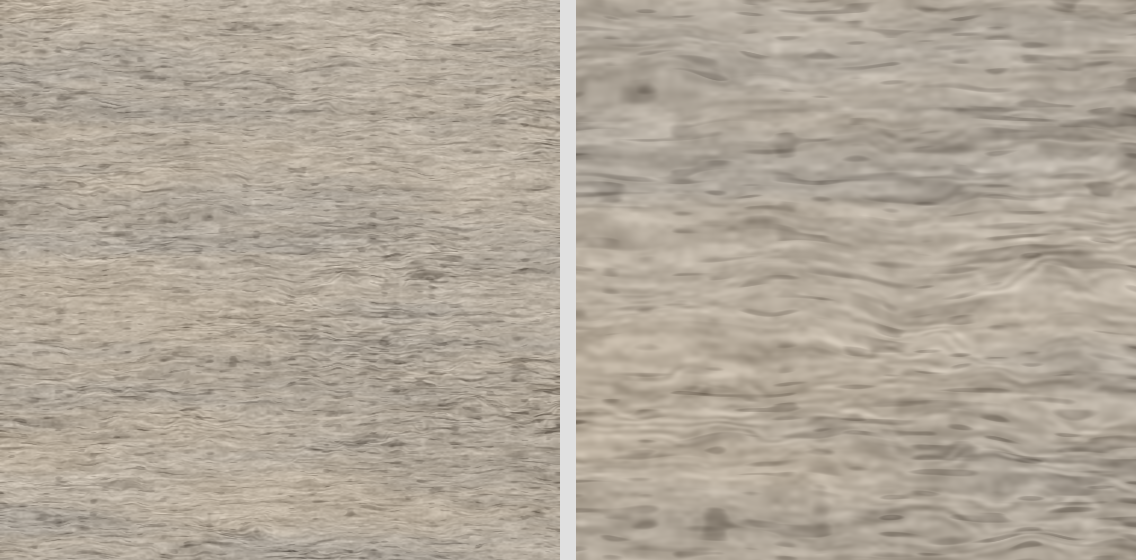
Left, the full canvas; right, a detail of the centre.
This texture is drawn by a Shadertoy shader. Its source:

```glsl
#define BASE_COLOR vec3(0.728, 0.689, 0.634)
#define GREY_SHIFT vec3(-0.054, -0.044, -0.030)
#define TAN_SHIFT vec3(0.003, -0.005, -0.016)
#define PORE_SHIFT vec3(-0.155, -0.155, -0.150)
#define FIBRE_CONTRAST 0.125
#define STREAK_CONTRAST 0.045
#define FIGURE_CONTRAST 0.036
#define GRAIN_WAVE 0.022

float hash(ivec2 cell) {
    uvec2 u = uvec2(cell) * uvec2(1597334673u, 3812015801u);
    uint h = (u.x ^ u.y) * 1597334673u;
    h = (h ^ (h >> 15)) * 2246822519u;
    h ^= h >> 13;
    return float(h >> 8) / 16777216.0;
}

float noise(vec2 p) {
    ivec2 cell = ivec2(floor(p));
    vec2 f = fract(p);
    f = f * f * (3.0 - 2.0 * f);
    float low = mix(hash(cell), hash(cell + ivec2(1, 0)), f.x);
    float high = mix(hash(cell + ivec2(0, 1)), hash(cell + ivec2(1, 1)), f.x);
    return mix(low, high, f.y);
}

float fbm(vec2 p) {
    float sum = 0.0, weight = 0.53;
    for (int i = 0; i < 4; i++) {
        sum += weight * noise(p);
        p = p * 2.03 + vec2(17.3, 9.1);
        weight *= 0.5;
    }
    return sum;
}

// Bend the straight grain into long waves and small ripples
vec2 bendGrain(vec2 p) {
    p.y += GRAIN_WAVE * (fbm(p * vec2(2.2, 5.0)) - 0.5);
    p.y += 0.009 * (noise(p * vec2(13.0, 32.0) + 40.0) - 0.5);
    p.y += 0.005 * (noise(p * vec2(38.0, 70.0) + 11.0) - 0.5);
    return p;
}

// Short dark dashes, denser where density is high
float pores(vec2 q, float density) {
    float wide = noise(q * vec2(27.0, 185.0) + 71.0);
    float thin = noise(q * vec2(48.0, 270.0) + 23.0);
    float edge = mix(0.82, 0.62, density);
    return 0.7 * smoothstep(edge, edge + 0.24, wide)
         + 0.7 * smoothstep(edge, edge + 0.22, thin);
}

// Curled contour lines of the flame figure
float figure(vec2 q) {
    float field = noise(q * vec2(24.0, 60.0) + 5.0)
                + 0.5 * noise(q * vec2(60.0, 120.0) + 61.0);
    return sin(6.2832 * (q.y * 115.0 + 2.2 * field));
}

void mainImage(out vec4 fragColor, in vec2 fragCoord) {
    vec2 p = fragCoord / iResolution.y;
    vec2 q = bendGrain(p);

    // Broad clouds of grey and tan
    float grey = smoothstep(0.46, 0.74, fbm(q * vec2(1.7, 14.0) + 3.0));
    float tan_ = smoothstep(0.42, 0.75, fbm(q * vec2(2.0, 9.0) + 88.0));
    vec3 color = BASE_COLOR + GREY_SHIFT * grey + TAN_SHIFT * tan_;

    // Long streaks, fine fibres and a short crisp grain
    float streak = noise(q * vec2(6.0, 75.0) + 12.0) - 0.5;
    float fibre = noise(q * vec2(24.0, 235.0) + 31.0) - 0.5;
    float fine = noise(q * vec2(75.0, 330.0) + 53.0) - 0.5;
    float speck = noise(q * vec2(190.0, 360.0) + 29.0) - 0.5;
    color += STREAK_CONTRAST * streak;
    color += FIBRE_CONTRAST * (0.8 * fibre + 0.75 * fine + 0.4 * speck);

    // Figured patches
    float patchMask = smoothstep(0.48, 0.72, fbm(p * vec2(5.0, 16.0) + 46.0));
    color += FIGURE_CONTRAST * patchMask * figure(q);

    // Pores gather in the grey and figured areas
    float density = clamp(0.30 + 0.30 * grey + 0.35 * patchMask, 0.0, 1.0);
    color += PORE_SHIFT * pores(q, density);

    // A few long dark cracks
    float crack = smoothstep(0.78, 0.95, noise(q * vec2(9.0, 120.0) + 97.0));
    color += PORE_SHIFT * 0.5 * crack * smoothstep(0.45, 0.7, noise(p * vec2(4.0, 14.0) + 19.0));

    fragColor = vec4(clamp(color, 0.0, 1.0), 1.0);
}
```
